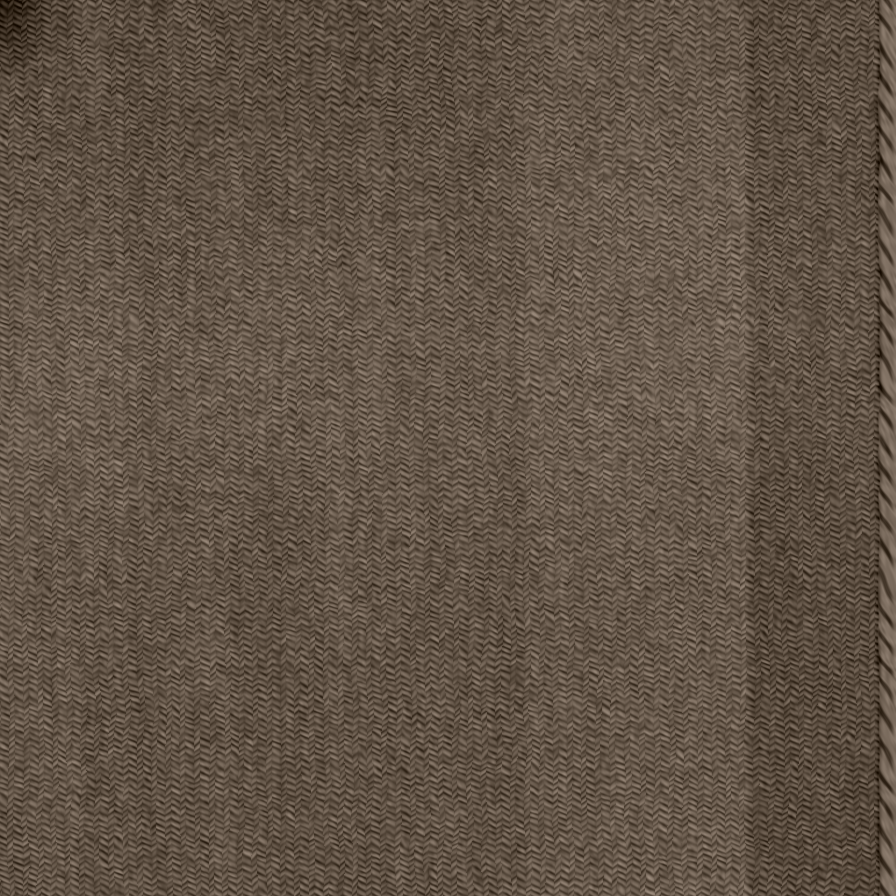
Give the GLSL for this texture, as a Shadertoy shader.

```glsl
// Fine brown knitted cloth: columns of short slanted stitches, wide falling legs
// beside narrow rising ones, over soft light, thin streaks and vertical panels.
// A dark seam and a coarse braided edge close the right side.

#define PAIR_WIDTH 0.0160
#define FALLING_SHARE 0.62
#define ROW_HEIGHT 0.0072
#define STITCH_SLANT 0.68
#define STITCH_CONTRAST 0.33
#define STITCH_VARIATION 0.26
#define FIBRE_STRENGTH 0.50
#define STREAK_STRENGTH 0.10
#define PANEL_LEFT 0.587
#define PANEL_RIGHT 0.834
#define SEAM_X 0.981
#define BRAID_PITCH 0.031

const float TAU = 6.2831853;
const vec3 SHADE = vec3(0.26, 0.21, 0.16);
const vec3 LIGHT = vec3(0.51, 0.45, 0.395);

float hash(vec2 p) {
    vec3 q = fract(vec3(p.xyx) * 0.1031);
    q += dot(q, q.yzx + 33.33);
    return fract((q.x + q.y) * q.z);
}

float noise(vec2 p) {
    vec2 i = floor(p), f = fract(p);
    f = f * f * (3.0 - 2.0 * f);
    return mix(mix(hash(i), hash(i + vec2(1, 0)), f.x),
               mix(hash(i + vec2(0, 1)), hash(i + vec2(1, 1)), f.x), f.y);
}

float fbm(vec2 p) {
    float sum = 0.0, gain = 0.5;
    for (int i = 0; i < 4; i++) {
        sum += gain * noise(p);
        p = p * 2.03 + 17.0;
        gain *= 0.5;
    }
    return sum;
}

// Signed brightness of the stitches around zero
float knit(vec2 p) {
    p += 0.005 * (vec2(noise(p * 24.0), noise(p * 24.0 + 50.0)) - 0.5);
    float pairs = p.x / PAIR_WIDTH, q = fract(pairs);
    float falling = step(q, FALLING_SHARE);
    float across = mix((q - FALLING_SHARE) / (1.0 - FALLING_SHARE), q / FALLING_SHARE, falling) - 0.5;
    float column = 2.0 * floor(pairs) + 1.0 - falling;
    float lean = 2.0 * falling - 1.0;

    // Columns slip a little, so that rows break at the grooves
    float slip = 0.7 * (noise(vec2(column * 7.3, p.y * 14.0)) - 0.5);
    slip += 0.7 * (noise(vec2(column * 3.7 + 40.0, p.y * 60.0)) - 0.5);
    float row = p.y / ROW_HEIGHT + STITCH_SLANT * lean * across + slip;

    float yarn = sin(TAU * row) + 0.15 * sin(2.0 * TAU * row + 0.8);
    float groove = smoothstep(0.2, 0.5, abs(across)) - 0.35;
    float gaps = 0.45 + 1.1 * noise(vec2(pairs * 2.0, row * 0.8) + 80.0);
    float stitch = hash(vec2(column, floor(row + 0.25))) - 0.5;
    float fibre = noise(vec2(pairs * 3.6, row * 2.0) + 9.0) - 0.5;
    float body = yarn * gaps * mix(0.8, 1.1, falling) * (1.0 - 0.3 * groove);
    return STITCH_CONTRAST * (body - 0.25 * groove)
         + STITCH_VARIATION * stitch * (0.6 + 0.4 * yarn) + FIBRE_STRENGTH * fibre;
}

// Broad lighting: a pale slanting band, dim top left and dark corner
float lighting(vec2 p) {
    float band = p.y - 0.56 - 0.16 * (p.x - 0.3);
    float glow = 0.14 * exp(-band * band * 22.0) - 0.05;
    glow -= 0.08 * smoothstep(0.65, 1.0, p.y) * (1.0 - smoothstep(0.35, 0.65, p.x));
    glow -= 0.70 * (1.0 - smoothstep(0.0, 0.09, length((p - vec2(0.0, 1.0)) * vec2(1.0, 0.8))));
    return glow + 0.17 * (fbm(p * 5.0 + 3.0) - 0.47);
}

// Tone steps between the vertical panels
float panels(float x, float blur) {
    float middle = smoothstep(-blur, blur, x - PANEL_LEFT);
    float right = smoothstep(-blur, blur, x - PANEL_RIGHT);
    float fold = exp(-abs(x - PANEL_RIGHT + 0.004) * 260.0);
    return 0.10 * middle - 0.23 * right + 0.06 * fold;
}

// Thin uneven vertical streaks, stronger on the left panel
float streaks(vec2 p) {
    float fine = noise(vec2(p.x * 150.0, p.y * 5.0)) - 0.5;
    float wide = noise(vec2(p.x * 60.0, p.y * 3.0) + 30.0) - 0.5;
    return STREAK_STRENGTH * (fine + 0.5 * wide) * mix(1.5, 0.8, smoothstep(0.4, 0.65, p.x));
}

// Thick slanted strands of the edge, with dark holes between
float braid(vec2 p) {
    float across = (p.x - SEAM_X) / (1.0 - SEAM_X);
    float along = p.y / BRAID_PITCH + 0.9 * across + 0.6 * noise(vec2(p.y * 30.0, 2.0));
    float strand = abs(fract(along) - 0.5);
    float hole = smoothstep(0.27, 0.46, strand) * smoothstep(0.6, 0.2, abs(across - 0.4));
    float fibre = noise(vec2(across * 4.0, along * 6.0)) - 0.5;
    return 0.92 - 1.1 * hole + 0.5 * fibre;
}

void mainImage(out vec4 fragColor, in vec2 fragCoord) {
    vec2 p = fragCoord / iResolution.xy;
    float pixel = 1.0 / iResolution.x;

    // Cloth tone: 0 is shade, 1 is lit yarn
    float tone = 0.48 + lighting(p) + panels(p.x, 0.002 + pixel);
    tone += streaks(p) + knit(p);

    // Seam and braided edge
    float edge = SEAM_X + 0.003 * (noise(vec2(p.y * 45.0, 7.0)) - 0.5);
    float seam = exp(-pow((p.x - edge) / 0.0028, 2.0));
    tone = mix(tone, braid(p), smoothstep(-pixel, pixel, p.x - edge));
    tone -= 0.55 * seam * (0.5 + noise(vec2(p.y * 60.0, 4.0)));

    vec3 colour = mix(SHADE, LIGHT, clamp(tone, -0.75, 1.35));
    fragColor = vec4(max(colour, 0.0), 1.0);
}
```
